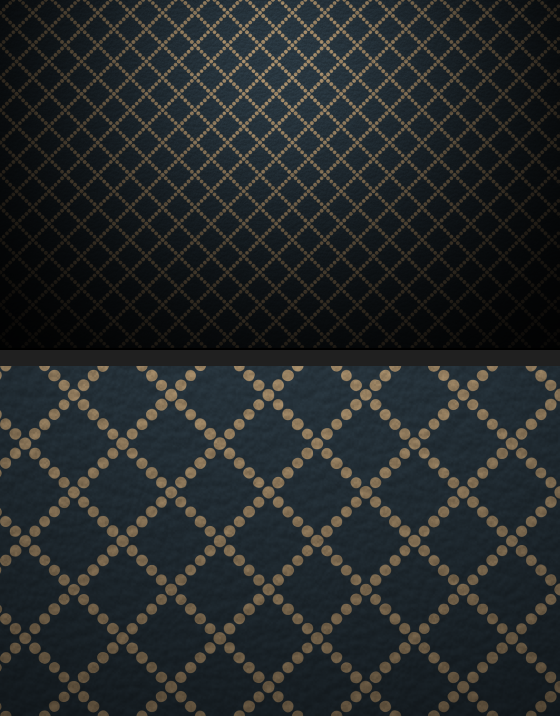
Top, the full canvas; bottom, a detail of the centre.
Give the GLSL for this pattern, as a Shadertoy shader.

```glsl
// Diamond trellis of gold dots on dark blue plaster, lit from the upper middle.

const float PERIOD = 0.0927;          // diamond width and height, in canvas heights
const float DOTS_PER_EDGE = 5.0;
const vec2 LATTICE_ORIGIN = vec2(0.0354, 0.5);
const vec2 LIGHT_CENTER = vec2(0.0, 0.82);
const vec3 PLASTER = vec3(0.160, 0.214, 0.250);
const vec3 GOLD = vec3(0.70, 0.59, 0.44);

vec2 hash22(vec2 p) {
    vec3 q = fract(p.xyx * vec3(0.1031, 0.1030, 0.0973));
    q += dot(q, q.yzx + 33.33);
    return fract((q.xx + q.yz) * q.zy);
}

// Cellular noise: distance to the nearest scattered point
float cellular(vec2 p) {
    vec2 cell = floor(p);
    float nearest = 4.0;
    for (int y = -1; y <= 1; y++) {
        for (int x = -1; x <= 1; x++) {
            vec2 neighbor = cell + vec2(x, y);
            vec2 d = neighbor + hash22(neighbor + 200.0) - p;
            nearest = min(nearest, dot(d, d));
        }
    }
    return sqrt(nearest);
}

// Rough surface made of two sizes of grain
float plasterHeight(vec2 p) {
    vec2 warp = 0.004 * sin(p.yx * 47.0 + 2.0 * sin(p * 23.0));
    return 0.6 * cellular((p + warp) * vec2(55.0, 80.0))
         + 0.4 * cellular((p - warp) * 140.0);
}

// Relief seen under light from above
float emboss(vec2 p, float offset) {
    return plasterHeight(p + vec2(-0.4, 1.0) * offset) - plasterHeight(p);
}

// Coverage of the dots along both families of diagonals
float trellis(vec2 p, float pixel, float wear) {
    vec2 q = (p - LATTICE_ORIGIN) / PERIOD;
    vec2 diagonal = vec2(q.x + q.y, q.x - q.y) * DOTS_PER_EDGE;
    vec2 id = round(diagonal);
    vec2 fromLine = abs(id - DOTS_PER_EDGE * round(id / DOTS_PER_EDGE));
    float onLine = step(min(fromLine.x, fromLine.y), 0.5);
    float atCrossing = step(max(fromLine.x, fromLine.y), 0.5);

    float spacing = PERIOD / (sqrt(2.0) * DOTS_PER_EDGE);
    float radius = 0.41 + 0.03 * atCrossing + 0.04 * (hash22(id + 90.0).x - 0.5);
    float edge = (length(diagonal - id) - radius + 0.08 * wear) * spacing;
    return onLine * (1.0 - smoothstep(-0.7 * pixel, 0.7 * pixel, edge));
}

// Soft elliptical pool of light
float spotlight(vec2 p, vec2 center) {
    vec2 d = p - center;
    return exp(-2.4 * d.x * d.x - 2.8 * d.y * d.y);
}

void mainImage(out vec4 fragColor, in vec2 fragCoord) {
    float pixel = 1.0 / iResolution.y;
    vec2 p = (fragCoord - vec2(0.5 * iResolution.x, 0.0)) * pixel;

    float light = spotlight(p, LIGHT_CENTER);
    float relief = emboss(p, 0.003);
    float grain = hash22(floor(p * 480.0) + 700.0).x - 0.5;

    // Plaster ground with fine relief
    vec3 color = PLASTER * light * (1.0 + 0.35 * relief + 0.07 * grain);

    // Gold dots, slightly rubbed by the surface
    vec3 gold = GOLD * pow(light, 0.85) * (0.96 + 0.3 * relief + 0.08 * grain);
    color = mix(color, gold, 0.95 * trellis(p, pixel, relief));

    // Thin dark border along the bottom
    color *= smoothstep(0.004, 0.008, p.y);

    fragColor = vec4(clamp(color, 0.0, 1.0), 1.0);
}
```
